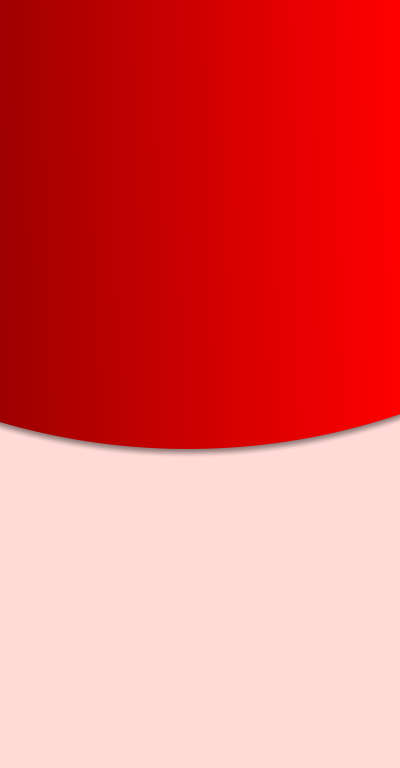
This background is drawn by a WebGL 1 fragment shader. Its source:

```glsl
precision highp float;
// A red gradient panel with a shallow curved lower edge and a soft drop shadow on pale pink.

uniform vec2 u_resolution;

#define PINK vec3(1.0, 0.853, 0.84)
#define RED_DARK vec3(0.62, 0.0, 0.0)
#define RED_BRIGHT vec3(1.0, 0.0, 0.0)
#define GRADIENT_TILT 0.04
#define ARC_CENTER_X 0.469
#define ARC_BOTTOM 0.4154
#define ARC_RADIUS 0.867
#define SHADOW_DROP 0.0052
#define SHADOW_BLUR 0.0068
#define SHADOW_ALPHA 0.45

// Signed distance to a disc, negative inside
float discDistance(vec2 point, vec2 center, float radius) {
  return length(point - center) - radius;
}

void main() {
  vec2 uv = gl_FragCoord.xy / u_resolution;
  vec2 point = gl_FragCoord.xy / u_resolution.y;
  float aspect = u_resolution.x / u_resolution.y;
  float pixel = 1.0 / u_resolution.y;
  vec2 center = vec2(ARC_CENTER_X * aspect, ARC_BOTTOM + ARC_RADIUS);

  // Pale ground darkened by the shadow below the panel
  float shadowEdge = discDistance(point, center - vec2(0.0, SHADOW_DROP), ARC_RADIUS);
  float shadow = 1.0 - smoothstep(-SHADOW_BLUR, SHADOW_BLUR, shadowEdge);
  vec3 color = PINK * (1.0 - SHADOW_ALPHA * shadow);

  // Panel with a slightly tilted horizontal gradient
  float blend = clamp(uv.x + GRADIENT_TILT * (uv.y - 0.7), 0.0, 1.0);
  vec3 panel = mix(RED_DARK, RED_BRIGHT, blend);
  float edge = discDistance(point, center, ARC_RADIUS);
  float coverage = clamp(0.5 - edge / pixel, 0.0, 1.0);

  gl_FragColor = vec4(mix(color, panel, coverage), 1.0);
}
```
